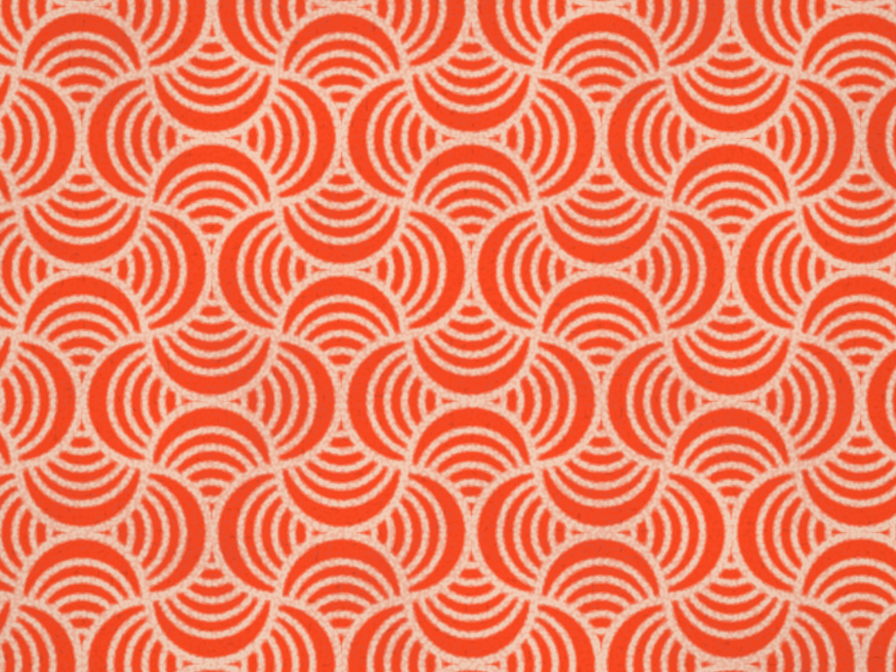
A WebGL 2 fragment shader for this pattern:

```glsl
#version 300 es
precision highp float;

uniform vec2 u_resolution;
out vec4 fragColor;

// Layout, in canvas heights from the canvas centre
const vec2 FAN_RADIUS = vec2(0.0966, 0.0978);
const vec2 NODE_ORIGIN = vec2(0.0347, -0.0970);
const float WARP = 0.0012;

// Line work, in fan radii
const float BORDER_INSIDE = 0.095;
const float BORDER_OUTSIDE = 0.04;
const int STRIPE_COUNT = 5;
const float STRIPE_HALF_WIDTH = 0.054;
const float FIRST_CREST = 0.56;
const float CREST_STEP = 0.265;
const float FIRST_STRIPE_RADIUS = 0.83;
const float STRIPE_RADIUS_STEP = 0.1;
const float CORNER_ROUNDING = 0.05;
const float EDGE_SOFTNESS = 0.04;

// Colours
const vec3 ORANGE = vec3(0.975, 0.280, 0.125);
const vec3 WORN_ORANGE = vec3(0.895, 0.290, 0.175);
const vec3 CREAM = vec3(0.965, 0.815, 0.725);
const vec3 SHADED_CREAM = vec3(0.910, 0.680, 0.590);

// Cloth wear
const float BLOTCH_SCALE = 5.0;
const float GRAIN_SCALE = 150.0;
const float SPECK_SCALE = 95.0;
const float GRAIN_STRENGTH = 0.07;
const float SPECK_STRENGTH = 0.08;
const float VIGNETTE = 0.03;

vec2 hashGradient(vec2 cell) {
    vec3 h = fract(cell.xyx * vec3(0.1031, 0.1030, 0.0973));
    h += dot(h, h.yzx + 33.33);
    float angle = 6.28318 * fract((h.x + h.y) * h.z);
    return vec2(cos(angle), sin(angle));
}

// Gradient noise, roughly -0.7 to 0.7
float gradientNoise(vec2 p) {
    vec2 i = floor(p), f = p - i;
    vec2 u = f * f * f * (f * (f * 6.0 - 15.0) + 10.0);
    vec2 e = vec2(1.0, 0.0);
    float a = dot(hashGradient(i), f);
    float b = dot(hashGradient(i + e), f - e);
    float c = dot(hashGradient(i + e.yx), f - e.yx);
    float d = dot(hashGradient(i + 1.0), f - 1.0);
    return mix(mix(a, b, u.x), mix(c, d, u.x), u.y);
}

float smoothMin(float a, float b, float k) {
    float h = max(k - abs(a - b), 0.0) / k;
    return min(a, b) - 0.25 * h * h * k;
}

// Signed distance to the cream lines; p is in fan radii, nodes lie 2 apart
float lineDistance(vec2 p) {
    vec2 node = floor(p * 0.5 + 0.5);
    vec2 a = abs(p - 2.0 * node);
    // Alternate nodes turn a quarter, so fans interlock
    if (mod(node.x + node.y, 2.0) > 0.5) a = a.yx;

    // A round crest overlaps the cusp of the fan beside it
    float rim = length(a - vec2(0.0, 1.0)) - 1.0;
    vec2 fan = rim < 0.0 ? vec2(a.x, 1.0 - a.y) : vec2(a.y, a.x - 1.0);
    float d = max(-rim - BORDER_INSIDE, rim - BORDER_OUTSIDE);

    // Outer edge of the next crest caps the crescent tips
    float nextRim = length(a - vec2(1.0, 2.0)) - 1.0;
    d = smoothMin(d, nextRim - BORDER_OUTSIDE, CORNER_ROUNDING);

    // Nested arcs shrink and slide towards the cusp
    for (int k = 0; k < STRIPE_COUNT; k++) {
        float crest = FIRST_CREST - CREST_STEP * float(k);
        float radius = FIRST_STRIPE_RADIUS - STRIPE_RADIUS_STEP * float(k);
        float arc = abs(length(fan - vec2(0.0, crest - radius)) - radius);
        d = smoothMin(d, arc - STRIPE_HALF_WIDTH, CORNER_ROUNDING);
    }
    return d;
}

void main() {
    vec2 pos = (gl_FragCoord.xy - 0.5 * u_resolution) / u_resolution.y;

    // Slight slack in the cloth
    vec2 slack = vec2(gradientNoise(pos * 4.0 + 7.0), gradientNoise(pos * 4.0 + 31.0));
    vec2 p = (pos + WARP * slack - NODE_ORIGIN) / FAN_RADIUS;

    float grain = gradientNoise(pos * GRAIN_SCALE + 50.0);
    float blotch = gradientNoise(pos * BLOTCH_SCALE + 13.0)
                 + 0.5 * gradientNoise(pos * BLOTCH_SCALE * 4.0 + 70.0);
    float speck = smoothstep(0.28, 0.55, gradientNoise(pos * SPECK_SCALE + 90.0));

    // Printed edge, never sharper than a pixel
    float softness = max(EDGE_SOFTNESS, 0.8 / (u_resolution.y * FAN_RADIUS.x));
    float d = lineDistance(p) + 0.015 * grain;
    float ink = smoothstep(-softness, softness, d);

    // Uneven ink and shaded cloth
    float wear = smoothstep(-0.05, 0.4, 0.35 * blotch + 0.8 * grain);
    float shade = smoothstep(-0.3, 0.4, 0.25 * blotch + 0.8 * grain);
    vec3 inkColor = mix(ORANGE, WORN_ORANGE, wear) * (1.0 - SPECK_STRENGTH * speck);
    vec3 clothColor = mix(CREAM, SHADED_CREAM, shade);
    vec3 color = mix(clothColor, inkColor, ink);

    color *= 1.0 + GRAIN_STRENGTH * grain - VIGNETTE * smoothstep(0.35, 0.85, length(pos));
    fragColor = vec4(color, 1.0);
}
```
